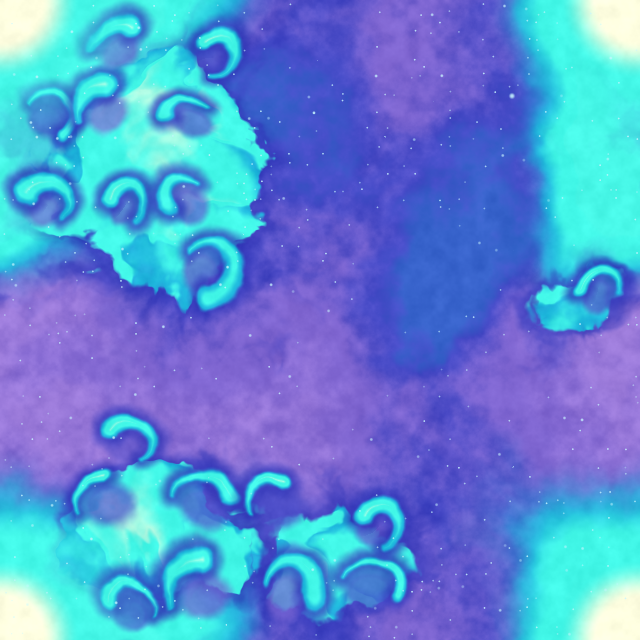
Give the GLSL for this texture, as a WebGL 2 fragment shader.

```glsl
#version 300 es
precision highp float;
// Tiling dreamscape: curling cyan clouds and soft glows over a violet starry sky.
uniform vec2 u_resolution;
out vec4 outColor;

const vec3 DEEP = vec3(0.20, 0.22, 0.73);
const vec3 BLUE = vec3(0.27, 0.29, 0.78);
const vec3 VIOLET = vec3(0.50, 0.40, 0.82);
const vec3 LILAC = vec3(0.62, 0.49, 0.86);
const vec3 AZURE = vec3(0.17, 0.49, 0.82);
const vec3 TEAL = vec3(0.12, 0.72, 0.87);
const vec3 CYAN = vec3(0.26, 0.97, 0.91);
const vec3 CREAM = vec3(0.95, 1.0, 0.89);

float hash(vec2 p) {
  vec3 q = fract(p.xyx * vec3(0.1031, 0.1030, 0.0973));
  q += dot(q, q.yzx + 33.33);
  return fract((q.x + q.y) * q.z);
}

// Value noise that wraps after "period" cells.
float noise(vec2 p, float period, float seed) {
  p *= period;
  vec2 i = floor(p), f = p - i;
  f = f * f * f * (f * (f * 6.0 - 15.0) + 10.0);
  vec2 a = mod(i, period) + seed, b = mod(i + 1.0, period) + seed;
  return mix(mix(hash(a), hash(vec2(b.x, a.y)), f.x),
             mix(hash(vec2(a.x, b.y)), hash(b), f.x), f.y);
}

float fbm(vec2 p, float period, float seed) {
  float sum = 0.0, amp = 0.5;
  for (int i = 0; i < 5; i++) {
    sum += amp * noise(p, period, seed);
    period *= 2.0; amp *= 0.5; seed += 17.0;
  }
  return sum / 0.97;
}

vec2 warp(vec2 p, float period, float seed) {
  return vec2(fbm(p, period, seed), fbm(p, period, seed + 131.0)) - 0.5;
}

vec2 wrapDelta(vec2 p, vec2 c) { return fract(p - c + 0.5) - 0.5; }

float blob(vec2 p, vec2 c, float r) {
  vec2 d = wrapDelta(p, c) / r;
  return exp(-dot(d, d));
}

// Where the solid clouds gather.
float cloudMass(vec2 p) {
  return blob(p, vec2(0.24, 0.86), 0.15) + 0.9 * blob(p, vec2(0.29, 0.67), 0.14)
       + 0.6 * blob(p, vec2(0.10, 0.68), 0.10) + 0.85 * blob(p, vec2(0.23, 0.19), 0.13)
       + 0.75 * blob(p, vec2(0.51, 0.11), 0.11) + 0.5 * blob(p, vec2(0.93, 0.57), 0.09);
}

// Soft light around the corner and the side edges.
float hazeMass(vec2 p) {
  return 1.1 * blob(p, vec2(0.0), 0.21) + 0.85 * blob(p, vec2(0.97, 0.73), 0.16)
       + 0.6 * blob(p, vec2(0.04, 0.84), 0.15) + 0.4 * blob(p, vec2(0.24, 0.07), 0.15);
}

vec3 glowRamp(float t) {
  vec3 c = mix(BLUE, AZURE, smoothstep(0.0, 0.25, t));
  c = mix(c, TEAL, smoothstep(0.2, 0.42, t));
  c = mix(c, CYAN, smoothstep(0.38, 0.65, t));
  return mix(c, CREAM, smoothstep(0.8, 1.25, t));
}

// Tapered arc, symmetric about +y; returns the signed distance.
float arcDistance(vec2 q, float radius, float halfAngle, float width, float flip) {
  float a = clamp(atan(q.x, q.y), -halfAngle, halfAngle);
  float taper = mix(0.35, 1.0, 0.5 + 0.5 * flip * a / halfAngle);
  return length(q - radius * vec2(sin(a), cos(a))) - width * taper;
}

// Scattered curls: dark pocket, outline, then lit body.
vec3 addCurls(vec3 col, vec2 p, float cells) {
  vec2 base = floor(p * cells);
  for (int k = 0; k < 9; k++) {
    vec2 cell = base + vec2(k % 3, k / 3) - 1.0;
    vec2 id = mod(cell, cells);
    float h1 = hash(id + 3.0), h2 = hash(id + 41.0), h3 = hash(id + 83.0);
    vec2 centre = (cell + 0.3 + 0.4 * vec2(h1, h2)) / cells;
    float present = step(0.16 + 0.4 * h3 * h3, cloudMass(centre));
    float radius = mix(0.22, 0.38, h2) / cells, width = mix(0.09, 0.17, h3) / cells;
    float turn = (h1 - 0.5) * 2.6;
    vec2 d = p - centre;
    vec2 q = mat2(cos(turn), sin(turn), -sin(turn), cos(turn)) * d;
    float arc = arcDistance(q, radius, mix(0.8, 2.0, h1), width, sign(h2 - 0.5));
    float pocket = smoothstep(radius, radius * 0.55, length(q + vec2(0.0, width * 0.5)));
    float depth = clamp(-arc / width, 0.0, 1.0);
    float lit = 0.28 + 0.5 * depth + 0.28 * smoothstep(-0.3, 1.0, d.y / radius) * depth;
    col = mix(col, mix(BLUE, VIOLET, h3), 0.7 * pocket * present);
    col = mix(col, DEEP, 0.75 * smoothstep(0.022, 0.0, arc) * present);
    col = mix(col, glowRamp(lit), smoothstep(0.003, -0.004, arc) * present);
  }
  return col;
}

float stars(vec2 p, float cells, float share, float size, float seed) {
  vec2 id = mod(floor(p * cells), cells) + seed;
  vec2 d = fract(p * cells) - 0.25 - 0.5 * vec2(hash(id), hash(id + 57.0));
  float pick = hash(id + 113.0);
  return step(pick, share) * smoothstep(size, size * 0.2, length(d)) * (0.4 + 0.6 * hash(id + 29.0));
}

void main() {
  vec2 p = gl_FragCoord.xy / u_resolution;
  vec2 broad = warp(p, 4.0, 5.0), fine = warp(p, 9.0, 211.0);
  vec2 q = p + 0.13 * broad + 0.05 * fine;

  // Violet and blue sky with mottled pigment.
  float tone = fbm(p + 0.25 * broad, 3.0, 61.0) + 0.16 * blob(q, vec2(0.5, 0.46), 0.2)
             + 0.16 * blob(q, vec2(0.9, 0.38), 0.25) + 0.1 * blob(q, vec2(0.6, 0.82), 0.16)
             - 0.22 * blob(q, vec2(0.72, 0.57), 0.13) - 0.18 * blob(q, vec2(0.8, 0.9), 0.15);
  float grain = fbm(p, 48.0, 307.0) - 0.5;
  tone += 0.12 * grain;
  vec3 col = mix(BLUE, VIOLET, smoothstep(0.38, 0.62, tone));
  col = mix(col, LILAC, smoothstep(0.62, 0.85, tone));
  col = mix(col, AZURE, 0.5 * smoothstep(0.42, 0.26, tone));

  // Soft haze.
  float haze = hazeMass(q) + 0.5 * (fbm(q, 5.0, 401.0) - 0.5);
  col = mix(col, glowRamp(min(haze, 0.85)), smoothstep(0.08, 0.5, haze));

  // Solid clouds with folded billows and a dark rim.
  float thick = cloudMass(q) + 1.3 * (fbm(p + 0.15 * fine, 6.0, 503.0) - 0.5) - 0.52;
  float fold = fract(4.5 * fbm(p + 0.16 * broad, 5.0, 601.0));
  float billow = fold * smoothstep(1.0, 0.82, fold);
  col = mix(col, DEEP, 0.7 * smoothstep(-0.22, 0.0, thick) * (1.0 - 0.7 * smoothstep(0.3, 0.7, haze)));
  float body = 0.3 + 0.42 * billow + 0.7 * clamp(thick, 0.0, 0.6);
  col = mix(col, glowRamp(body), smoothstep(0.0, 0.06, thick));
  col = addCurls(col, p + 0.05 * broad + 0.03 * fine, 8.0);

  // Cream corner light, pigment grain and stars.
  float corner = length(wrapDelta(p, vec2(0.0)));
  col = mix(col, CYAN, 0.85 * smoothstep(0.24, 0.08, corner));
  col = mix(col, vec3(1.0, 1.0, 0.88), smoothstep(0.125, 0.065, corner));
  col += 0.09 * grain;
  float dust = smoothstep(0.4, 0.65, fbm(p, 4.0, 701.0));
  float light = stars(p, 72.0, 0.04 + 0.1 * dust, 0.16, 11.0) + stars(p, 30.0, 0.07, 0.1, 37.0);
  vec2 s = abs(wrapDelta(p, vec2(0.8, 0.85)));
  light += smoothstep(0.014, 0.0, s.x + s.y + 14.0 * min(s.x, s.y)) + smoothstep(0.006, 0.001, length(s));
  col = mix(col, vec3(0.78, 0.96, 1.0), clamp(light, 0.0, 1.0) * 0.85);
  outColor = vec4(clamp(col, 0.0, 1.0), 1.0);
}
```
